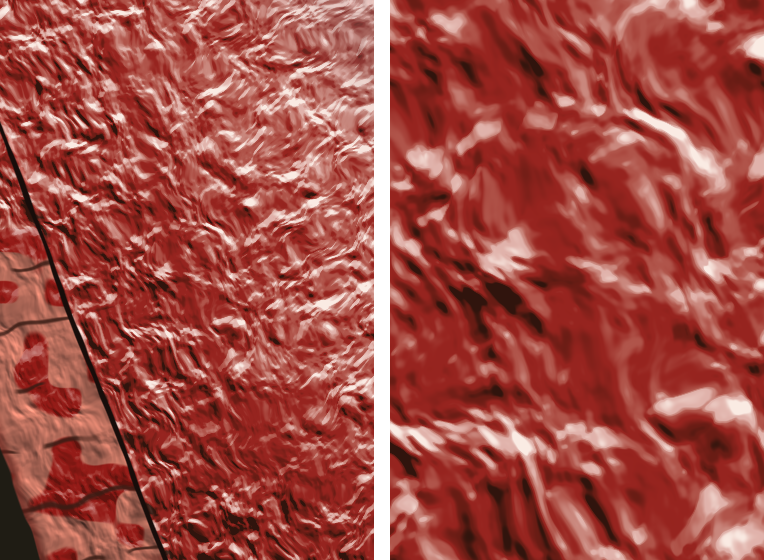
Left: the whole. Right: its middle third, enlarged.
A Shadertoy shader for this texture:

```glsl
// Thick glossy red paint: wet pebbled lumps, a diagonal groove, a dark seam and a chipped pale edge.
#define GRAIN 19.0        // coarsest paint ripple frequency
#define RELIEF 0.29       // slope to tone contrast
#define EXPOSURE 0.50     // middle tone
#define GLOSS 0.34        // strength of wet highlights
#define LUMP_GRID 12.0    // cells per height for large lumps
#define SEAM_WIDTH 0.0042
#define BAND_STEP 0.108   // spacing of breaks in the chipped edge
#define HAZE vec3(0.70, 0.52, 0.51)
#define CHIP vec3(0.74, 0.44, 0.37)
#define SHADOW vec3(0.09, 0.05, 0.04)

float hash(vec2 p) {
    vec3 q = fract(vec3(p.xyx) * 0.1031);
    q += dot(q, q.yzx + 33.33);
    return fract((q.x + q.y) * q.z);
}

float noise(vec2 p) {
    vec2 i = floor(p), f = fract(p);
    f = f * f * f * (f * (f * 6.0 - 15.0) + 10.0);
    return mix(mix(hash(i), hash(i + vec2(1, 0)), f.x),
               mix(hash(i + vec2(0, 1)), hash(i + vec2(1, 1)), f.x), f.y);
}

// Lines running down the canvas, given as x for a height y measured from the top
float seamX(float y) { return (y - 0.228) * 0.38 + 0.006 * (noise(vec2(y * 16.0, 3.0)) - 0.5); }
float grooveX(float y) { return 0.17 + 0.31 * y + 0.03 * y * y + 0.012 * (noise(vec2(y * 13.0, 8.0)) - 0.5); }

// Sparse rounded blobs of thick paint
float lumps(vec2 p) {
    vec2 g = p * LUMP_GRID, cell = floor(g);
    float h = 0.0;
    for (int j = -1; j <= 1; j++)
    for (int i = -1; i <= 1; i++) {
        vec2 c = cell + vec2(i, j);
        vec2 d = g - c - vec2(hash(c + 5.1), hash(c + 17.7));
        float r = mix(0.16, 0.36, hash(c + 31.3));
        float bump = max(0.0, 1.0 - dot(d, d) / (r * r));
        h += step(0.45, hash(c + 47.9)) * r * bump * bump * 0.8;
    }
    return h / LUMP_GRID;
}

// Paint height: octaves stretched along the brush direction
float paintHeight(vec2 p) {
    vec2 bend = vec2(noise(p * 21.0), noise(p * 21.0 + 40.0)) - 0.5;
    vec2 w = p + 0.022 * bend;
    float turn = smoothstep(0.0, 0.25, p.x - grooveX(p.y));
    vec2 left = vec2(0.94 * w.x - 0.34 * w.y, 0.34 * w.x + 0.94 * w.y);
    vec2 right = vec2(0.82 * w.x + 0.57 * w.y, 0.82 * w.y - 0.57 * w.x);
    float h = 0.0, freq = GRAIN, slope = 0.55;
    for (int i = 0; i < 4; i++) {
        vec2 stretch = vec2(1.25, 0.8) * freq;
        float a = noise(left * stretch + float(i) * 19.0);
        float b = noise(right * stretch + float(i) * 19.0 + 70.0);
        h += mix(a, b, turn) * slope / freq;
        freq *= 2.0;
        slope = i < 2 ? 0.95 : 0.5;
    }
    return h + lumps(w);
}

// Tone from 0 to 1 through the paint colours, darkest to palest
vec3 paintRamp(float t) {
    vec3 c = mix(vec3(0.19, 0.08, 0.05), vec3(0.41, 0.11, 0.08), smoothstep(0.02, 0.15, t));
    c = mix(c, vec3(0.59, 0.14, 0.12), smoothstep(0.15, 0.36, t));
    c = mix(c, vec3(0.69, 0.33, 0.29), smoothstep(0.38, 0.58, t));
    c = mix(c, vec3(0.79, 0.53, 0.49), smoothstep(0.58, 0.77, t));
    c = mix(c, vec3(0.88, 0.70, 0.67), smoothstep(0.77, 0.94, t));
    return mix(c, vec3(0.98, 0.92, 0.89), smoothstep(0.98, 1.3, t));
}

void mainImage(out vec4 fragColor, in vec2 fragCoord) {
    vec2 p = fragCoord / iResolution.y;
    p.y = 1.0 - p.y;
    float soft = 1.0 / iResolution.y;
    float fromSeam = p.x - seamX(p.y), fromGroove = p.x - grooveX(p.y);
    float edgeSide = smoothstep(0.002, -0.002, fromSeam);

    // Relief lit from the upper right
    vec2 e = vec2(0.0016, 0.0);
    float h = paintHeight(p);
    vec2 grad = vec2(paintHeight(p + e.xy) - h, paintHeight(p + e.yx) - h) / e.x;
    float lit = dot(grad, vec2(-0.45, 0.89));
    float glint = smoothstep(0.45, 1.25, dot(grad, vec2(0.35, 0.94)) + 0.3 * noise(p * 120.0));

    // Smooth, darker patches and the groove
    float patchy = noise(p * 5.0 + 11.0);
    float groove = exp(-pow(fromGroove / 0.017, 2.0)) * smoothstep(0.04, 0.12, p.y) * smoothstep(0.95, 0.6, p.y);
    float calm = max(groove * 0.65, smoothstep(0.66, 0.9, patchy) * 0.5 * smoothstep(0.4, 0.7, p.y));

    // Broad light: pale to the upper right, deep red below
    float pale = smoothstep(-0.1, 0.55, p.x - 0.55 * p.y);
    float tone = EXPOSURE - 0.07 + 0.24 * pale - 0.13 * smoothstep(0.55, 1.0, p.y) + 0.12 * (patchy - 0.5);
    tone += (RELIEF * lit + GLOSS * glint) * (1.0 - calm) - 0.20 * calm;
    tone += 0.22 * exp(-pow((fromGroove + 0.021) / 0.004, 2.0)) * noise(p * 45.0) * smoothstep(0.12, 0.2, p.y);
    vec3 color = paintRamp(tone);
    color = mix(color, HAZE * (0.9 + 0.2 * lit), 0.5 * smoothstep(0.36, 0.68, p.x - 0.8 * p.y));

    // Chipped edge: pale flat paint, red drips and broken cross bands
    float wobble = noise(p * 24.0) - 0.5;
    float band = (p.y + 0.18 * p.x + 0.028 * wobble) / BAND_STEP;
    float fromBreak = abs(fract(band) - 0.5) * BAND_STEP;
    float drip = smoothstep(0.50, 0.60, noise(p * vec2(17.0, 21.0) + 6.0) + 0.16 * wobble + 1.5 * (fromSeam + 0.06));
    vec3 chip = CHIP * (0.92 + 0.16 * lit + 0.25 * wobble);
    vec3 wetRed = mix(vec3(0.57, 0.07, 0.06), paintRamp(tone), 0.5);
    vec3 edge = mix(chip, wetRed, drip);
    float broken = smoothstep(0.007, 0.001, fromBreak) * smoothstep(0.25, 0.6, noise(p * 19.0 + 27.0));
    edge = mix(edge, vec3(0.22, 0.11, 0.08), 0.85 * broken);
    color = mix(color, edge, edgeSide * smoothstep(0.385, 0.42, p.y + 0.03 * wobble));

    // Seam with a wet lip, then the empty corner beyond the edge
    float width = SEAM_WIDTH * (0.65 + 0.7 * noise(vec2(p.y * 28.0, 2.0)));
    color += 0.14 * exp(-pow((fromSeam - 0.009) / 0.003, 2.0)) * noise(p * 55.0);
    color = mix(color, SHADOW, smoothstep(width + soft, width - soft, abs(fromSeam)));
    float corner = (p.y - 0.80) * 0.37 + 0.012 * wobble - p.x;
    color = mix(color, vec3(0.34, 0.09, 0.07), 0.6 * smoothstep(-0.025, 0.0, corner));
    color = mix(color, vec3(0.12, 0.11, 0.08), smoothstep(-0.002, 0.003, corner));
    fragColor = vec4(clamp(color, 0.0, 1.0), 1.0);
}
```
